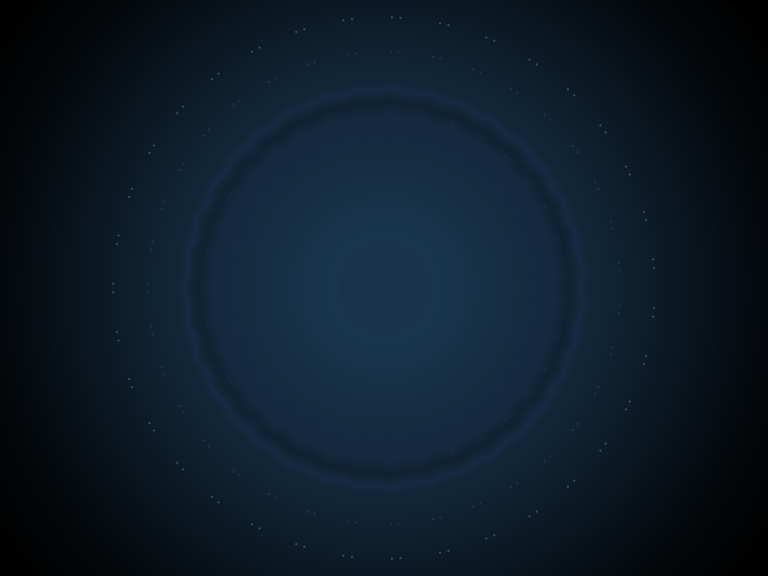
A WebGL 1 fragment shader for this background:

```glsl
precision highp float;
// Dim blue medallion: a scalloped ring and circles of paired sparks on a dark vignette.
uniform vec2 u_resolution;

#define LOBES 35.0
#define TINT vec3(0.467, 1.0, 1.467)
#define SPARK_COLOR vec3(0.20, 0.25, 0.27)
#define BASE_LEVEL 0.192
#define RIM_RADIUS 0.344
#define GROOVE_RADIUS 0.320
#define SCALLOP 0.0022
#define SPARK_HALF_ANGLE 0.0160
#define SPARK_SIZE 0.0013

const float TAU = 6.2831853;

// Soft circular band of unit height
float band(float r, float center, float width) {
  float d = (r - center) / width;
  return exp(-d * d);
}

// Mirrored pair of round sparks inside one angular cell
float sparkPair(float r, float cellAngle, float radius, float pixel) {
  vec2 d = vec2(r - radius, r * (abs(cellAngle) - SPARK_HALF_ANGLE));
  return 1.0 - smoothstep(SPARK_SIZE - 0.5 * pixel, SPARK_SIZE + pixel, length(d));
}

void main() {
  // Centered coordinates, one unit per canvas height
  float pixel = 1.0 / u_resolution.y;
  vec2 p = (gl_FragCoord.xy - 0.5 * u_resolution) * pixel;
  float r = length(p);
  float angle = atan(p.y, p.x + 1e-6);
  float wave = cos(LOBES * angle);
  float cellAngle = (fract(angle * LOBES / TAU) - 0.5) * TAU / LOBES;

  // Vignette and broad inner shading
  float level = BASE_LEVEL * (1.0 - smoothstep(0.15, 0.85, r));
  level -= 0.013 * band(r, 0.245, 0.065);

  // Toothed central disc inside a brighter halo
  float toothed = r + 0.0025 * wave;
  float halo = smoothstep(0.066, 0.082, toothed) * (1.0 - smoothstep(0.115, 0.165, toothed));
  level += 0.012 * halo + 0.004 * (1.0 - smoothstep(0.0, 0.2, r));

  // Scalloped rim with a dark groove on its inner side
  float scalloped = r + SCALLOP * wave;
  level += 0.016 * band(scalloped, RIM_RADIUS, 0.007);
  level -= 0.027 * band(scalloped, GROOVE_RADIUS, 0.014);
  level -= 0.005 * band(scalloped, 0.361, 0.008);
  level += 0.002 * wave * band(r, 0.265, 0.018);

  // Bluer tone between the halo and the groove
  vec3 color = TINT * level;
  color += vec3(0.003, -0.003, 0.008) * (band(r, 0.28, 0.03) + band(scalloped, RIM_RADIUS, 0.01));

  // Three circles of sparks, fading inward
  for (int i = 0; i < 3; i++) {
    float k = float(i);
    float radius = 0.470 - 0.060 * k - 0.0187 * k * (k - 1.0);
    float strength = 0.85 / (1.0 + k * (0.5 + 1.2 * k));
    color += SPARK_COLOR * strength * sparkPair(r, cellAngle, radius, pixel);
  }

  gl_FragColor = vec4(max(color, 0.0), 1.0);
}
```
